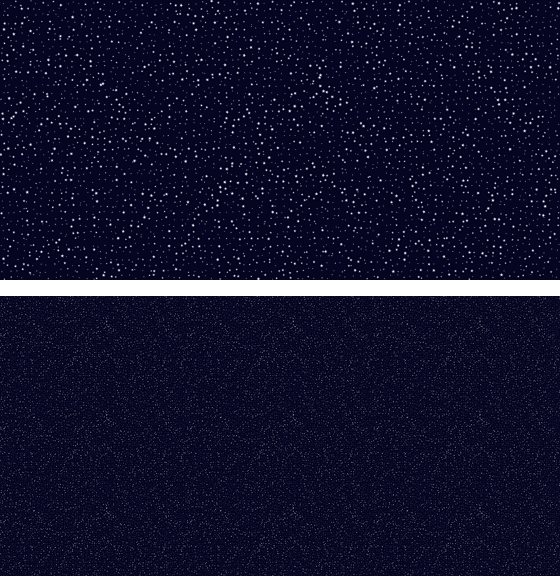
Top: one tile. Bottom: repeated 3 by 3.
Reproduce this pattern procedurally as a Shadertoy shader.

```glsl
// Tiling night sky: small white five-pointed stars scattered over deep navy.
#define ROWS 44.0          // star cells over the height, twice as many over the width
#define JITTER 0.76        // scatter of a star inside its cell
#define SMALL_STAR 0.077   // tip radius of the smallest star, in cells
#define LARGE_STAR 0.275   // tip radius of the largest star, in cells
#define SIZE_BIAS 2.4      // higher values give more small stars
#define INNER_RATIO 0.46   // notch radius relative to tip radius
#define TILT 0.4           // largest rotation either way, in radians
#define FOOTPRINT 1.2      // filter width in pixels
#define SAMPLES 4          // filter samples per axis
#define NIGHT vec3(0.018, 0.018, 0.13)
#define DARK_RIM vec3(0.0, 0.0, 0.1)
#define STARLIGHT vec3(0.97, 0.98, 1.0)

const float POINT_ANGLE = 6.28318 / 5.0;

float hash(vec2 p, float seed) {
    return fract(sin(dot(p, vec2(127.1, 311.7)) + seed * 74.7) * 43758.55);
}

// Signed distance to the edge lines of a star with one tip pointing up
float starDistance(vec2 p, float radius) {
    float angle = atan(p.x, p.y);
    angle = abs(mod(angle + 0.5 * POINT_ANGLE, POINT_ANGLE) - 0.5 * POINT_ANGLE);
    vec2 folded = length(p) * vec2(cos(angle), sin(angle));
    vec2 tip = vec2(radius, 0.0);
    vec2 notch = radius * INNER_RATIO * vec2(cos(0.5 * POINT_ANGLE), sin(0.5 * POINT_ANGLE));
    vec2 edge = notch - tip;
    return dot(folded - tip, normalize(vec2(edge.y, -edge.x)));
}

// Share of the pixel footprint that the star covers
float starCoverage(vec2 p, float radius, float pixel) {
    float stride = FOOTPRINT * pixel / float(SAMPLES);
    float sum = 0.0;
    for (int y = 0; y < SAMPLES; y++)
    for (int x = 0; x < SAMPLES; x++) {
        vec2 offset = (vec2(x, y) + 0.5 - 0.5 * float(SAMPLES)) * stride;
        sum += clamp(0.5 - starDistance(p + offset, radius) / stride, 0.0, 1.0);
    }
    return sum / float(SAMPLES * SAMPLES);
}

void mainImage(out vec4 fragColor, in vec2 fragCoord) {
    vec2 cells = ROWS * vec2(2.0, 1.0);
    vec2 p = fragCoord / iResolution.xy * cells;
    float pixel = ROWS / iResolution.y;
    float light = 0.0;
    float rim = 0.0;

    // Gather the stars of the surrounding cells, wrapped at the canvas edges
    for (int y = -1; y <= 1; y++)
    for (int x = -1; x <= 1; x++) {
        vec2 cell = floor(p) + vec2(x, y);
        vec2 id = mod(cell, cells);
        vec2 scatter = vec2(hash(id, 1.0), hash(id, 2.0)) - 0.5;
        vec2 q = p - cell - 0.5 - JITTER * scatter;
        float radius = mix(SMALL_STAR, LARGE_STAR, pow(hash(id, 3.0), SIZE_BIAS));
        float dist = length(q);

        // Thin dark rim around the larger stars
        float ring = 1.0 - smoothstep(0.04, 0.08, abs(dist - radius - 0.17));
        rim = max(rim, ring * smoothstep(0.11, 0.15, radius));

        if (dist < radius + 2.0 * pixel) {
            float tilt = TILT * (2.0 * hash(id, 4.0) - 1.0);
            float c = cos(tilt), s = sin(tilt);
            light = max(light, starCoverage(mat2(c, s, -s, c) * q, radius, pixel));
        }
    }

    vec3 color = mix(NIGHT, DARK_RIM, rim);
    fragColor = vec4(mix(color, STARLIGHT, light), 1.0);
}
```
